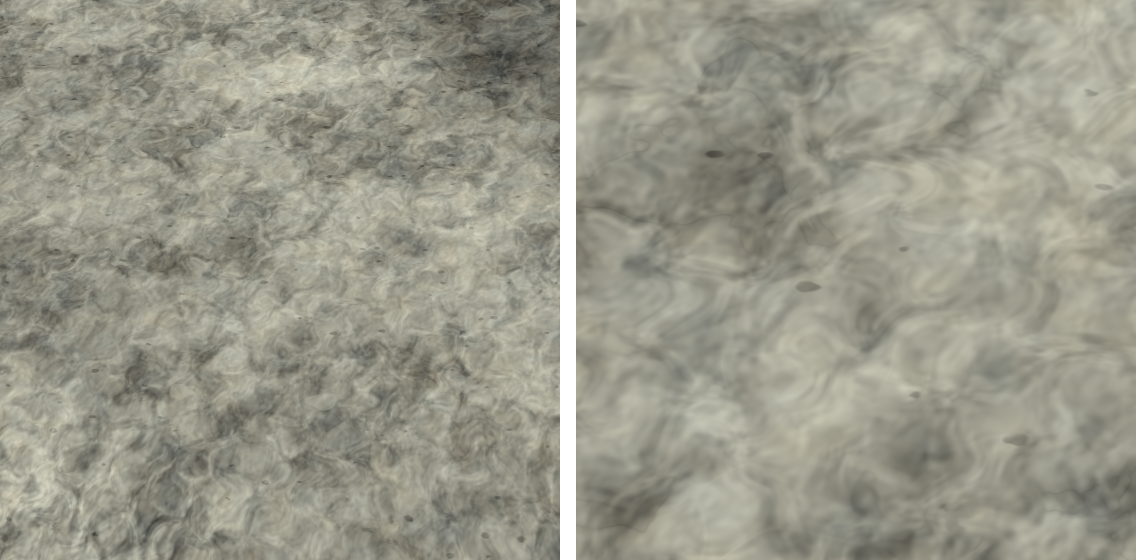
Left, the full canvas; right, a detail of the centre.
Write a three.js fragment shader that draws this texture.

```glsl
// Weathered grey concrete floor seen at a slant, with mottled grain, worn patches and a damp corner.
varying vec2 vUv;

float hash(vec2 p) {
  vec3 q = fract(vec3(p.xyx) * 0.1031);
  q += dot(q, q.yzx + 33.33);
  return fract((q.x + q.y) * q.z);
}

float noise(vec2 p) {
  vec2 cell = floor(p), f = fract(p);
  f = f * f * (3.0 - 2.0 * f);
  return mix(mix(hash(cell), hash(cell + vec2(1.0, 0.0)), f.x),
             mix(hash(cell + vec2(0.0, 1.0)), hash(cell + 1.0), f.x), f.y);
}

// Layered noise, normalised to 0..1
float fbm(vec2 p, int octaves) {
  float sum = 0.0, total = 0.0, weight = 1.0;
  for (int i = 0; i < 5; i++) {
    if (i >= octaves) break;
    sum += weight * noise(p);
    total += weight;
    weight *= 0.62;
    p = mat2(1.6, 1.2, -1.2, 1.6) * p + 17.3;
  }
  return sum / total;
}

vec2 warp(vec2 p) {
  return vec2(noise(p), noise(p + 41.7)) - 0.5;
}

// Irregular ovals, one at most in each grid cell
float ovals(vec2 p, float chance, float softness) {
  vec2 cell = floor(p);
  vec2 centre = 0.35 + 0.3 * vec2(hash(cell + 3.1), hash(cell + 8.7));
  vec2 d = fract(p) - centre + 0.12 * warp(p * 5.0);
  d = vec2(d.x + 0.5 * d.y, 1.5 * d.y - 0.3 * d.x);
  float radius = mix(0.1, 0.24, hash(cell + 5.9));
  return step(hash(cell), chance) * (1.0 - smoothstep(radius - softness, radius + softness, length(d)));
}

void main() {
  // Foreshortening flattens features toward the top
  vec2 uv = vUv;
  vec2 ground = vec2((uv.x - 0.5) * (1.0 + 0.3 * uv.y), uv.y * (0.85 + 0.75 * uv.y)) + 3.0;

  // Grain leans to the upper right and curls on itself
  vec2 leaning = mat2(0.86, 0.38, -0.5, 0.6) * ground;
  float grain = fbm(leaning * 46.0 + 1.8 * warp(ground * 27.0), 3) - 0.5;
  float fine = noise(leaning * 170.0 + warp(ground * 60.0)) - 0.5;

  // Worn patches with ragged edges
  vec2 bent = ground + 0.07 * warp(ground * 9.0) + 0.025 * warp(ground * 32.0);
  float wear = fbm(bent * 6.5, 5);
  float patches = smoothstep(0.4, 0.6, wear);
  float rim = 1.0 - smoothstep(0.0, 0.022, abs(wear - 0.43));
  float clouds = fbm(ground * 2.6 + 9.0, 3) - 0.5;

  // Rough lower left, smoother worn areas
  float rough = 1.0 - smoothstep(0.1, 0.55, length(uv * vec2(1.0, 1.3)));
  float contrast = mix(1.15, 0.85, patches) + 0.45 * rough;

  float tone = 0.584 + 0.2 * clouds + 0.11 * (patches - 0.5) - 0.03 * rim;
  tone += contrast * (0.36 * grain + 0.075 * fine);

  // Curled hairline ridges
  float ridge = abs(noise(ground * 24.0 + 2.2 * warp(ground * 13.0)) - 0.5);
  tone += 0.035 * (1.0 - smoothstep(0.0, 0.07, ridge)) * (noise(ground * 11.0) - 0.35);

  // Pale flakes and dark pits
  float flake = ovals(ground * 8.0, 0.09, 0.025);
  tone = mix(tone, 0.66 + 0.12 * grain, 0.65 * flake);
  tone -= 0.13 * ovals(ground * 30.0 + 0.4, 0.09, 0.07);

  // Damp upper right corner, bordered by a bleached band
  float damp = uv.y + 0.62 * uv.x - 1.34 + 0.16 * (fbm(ground * 7.0 + 5.0, 4) - 0.5);
  vec2 bleach = (uv - vec2(0.53, 0.87)) * mat2(0.9, 0.45, -0.45, 0.9);
  tone += 0.1 * exp(-dot(bleach * vec2(4.5, 11.0), bleach * vec2(4.5, 11.0)));
  tone -= 0.19 * smoothstep(-0.04, 0.15, damp);

  // Warm grey, with faint ochre and green drifts
  tone = clamp(tone, 0.22, 0.82);
  float tint = fbm(ground * 20.0 + 31.0, 3) - 0.5;
  vec3 concrete = tone * vec3(1.0, 0.993, 0.9) + tint * vec3(0.035, 0.0, -0.035);
  gl_FragColor = vec4(concrete, 1.0);
}
```
